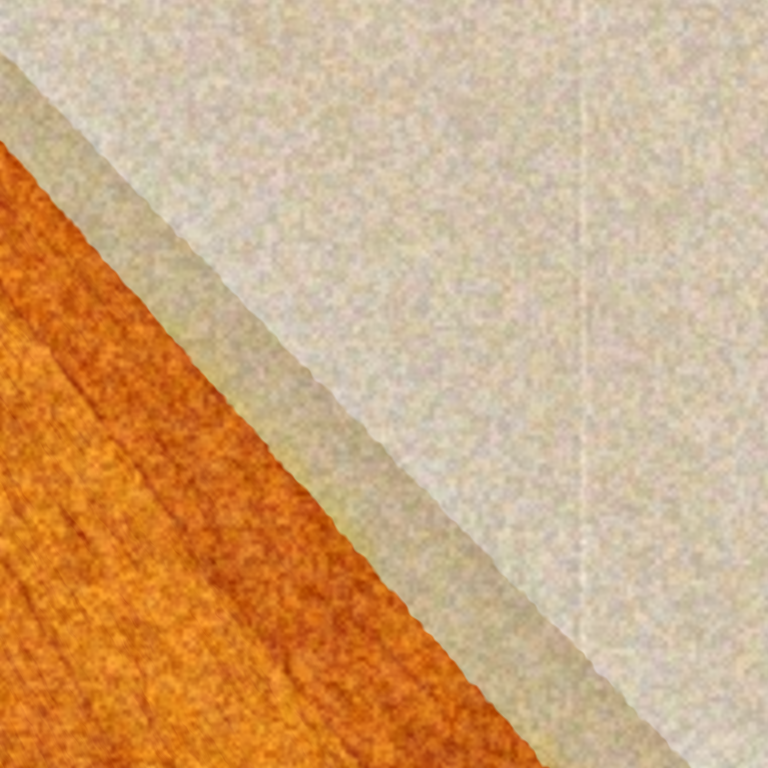
This background is drawn by a WebGL 2 fragment shader. Its source:

```glsl
#version 300 es
precision highp float;
// A pale plaster wall, a beige skirting strip and an orange plank floor.
// All slanted edges belong to one fan of lines: fanCoord() is constant along
// each of them. Value noise adds wood grain, stains and a mottled film grain.
uniform vec2 u_resolution;
out vec4 outColor;

// Positions of the slanted edges in fan coordinates
const float WALL_EDGE = 0.935;
const float FLOOR_EDGE = 0.818;
const float PLANK_SEAM = 0.629;
const float LOWER_SEAM = 0.280;
const float FAN_SLOPE = 1.927;
const float FAN_SPREAD = 0.95;
// Vertical ridges on the wall
const float RIDGE_START = 0.135;
const float RIDGE_SPACING = 0.625;
// Grain
const float GRAIN_SCALE = 112.0;
const float WALL_GRAIN = 0.17;
const float FLOOR_GRAIN = 0.38;
const vec3 TINT_GRAIN = vec3(0.050, 0.035, 0.085);
// Colours
const vec3 WALL = vec3(0.825, 0.765, 0.676);
const vec3 WALL_PALE = vec3(0.825, 0.790, 0.722);
const vec3 WALL_WARM = vec3(0.815, 0.735, 0.610);
const vec3 SKIRTING = vec3(0.770, 0.695, 0.565);
const vec3 SKIRTING_GLOW = vec3(0.785, 0.700, 0.390);
const vec3 WOOD_LIGHT = vec3(0.880, 0.520, 0.130);
const vec3 WOOD = vec3(0.825, 0.425, 0.100);
const vec3 WOOD_DARK = vec3(0.680, 0.275, 0.050);

float hash(vec2 p) {
  vec3 q = fract(vec3(p.xyx) * 0.1031);
  q += dot(q, q.yzx + 33.33);
  return fract((q.x + q.y) * q.z);
}

float noise(vec2 p) {
  vec2 i = floor(p), f = fract(p);
  f = f * f * (3.0 - 2.0 * f);
  return mix(mix(hash(i), hash(i + vec2(1, 0)), f.x),
             mix(hash(i + vec2(0, 1)), hash(i + vec2(1, 1)), f.x), f.y);
}

float fbm(vec2 p) {
  float sum = 0.0, weight = 0.5;
  for (int i = 0; i < 4; i++) {
    sum += weight * noise(p);
    p = mat2(1.6, 1.2, -1.2, 1.6) * p + 7.3;
    weight *= 0.5;
  }
  return sum / 0.9375;
}

float fanCoord(vec2 p) {
  return (p.y + FAN_SLOPE * p.x) / (1.0 + FAN_SPREAD * p.x);
}

// Soft line of the given half width at distance d
float line(float d, float width) { return exp(-d * d / (width * width)); }

vec3 wallColor(vec2 p, float fan) {
  float stain = fbm(p * vec2(5.0, 4.0) + 3.0);
  float smear = line(p.x + 0.72 * p.y - 1.07, 0.09);
  vec3 color = mix(WALL, WALL_WARM, smear * smoothstep(0.25, 0.75, stain) * 0.5);
  color = mix(color, WALL_PALE, 0.8 * exp(-max(fan - WALL_EDGE, 0.0) * 10.0));
  color += (stain - 0.5) * vec3(0.02, 0.02, 0.03);
  // Broken ridges with a faint shadow on the left; the left one is weaker
  float cell = (p.x - RIDGE_START) / RIDGE_SPACING + 0.5;
  float d = (fract(cell) - 0.5) * RIDGE_SPACING + 0.003 * (noise(p.yy * 45.0) - 0.5);
  float strength = mix(0.5, 1.0, step(1.0, cell)) * (0.3 + 0.9 * noise(p.yy * 28.0));
  return color + strength * (0.065 * line(d, 0.0045) - 0.035 * line(d + 0.009, 0.004));
}

vec3 skirtingColor(vec2 p, float fan) {
  float across = (fan - FLOOR_EDGE) / (WALL_EDGE - FLOOR_EDGE);
  float patches = smoothstep(0.45, 0.8, noise(vec2(p.x * 11.0, 4.0)));
  float glow = exp(-across * across * 16.0) * (0.12 + 0.6 * patches);
  vec3 color = mix(SKIRTING, SKIRTING_GLOW, glow);
  return color - 0.025 * smoothstep(0.5, 1.0, across) + 0.02 * (fbm(p * 9.0) - 0.5);
}

vec3 floorColor(vec2 p, float fan) {
  float along = p.x - p.y;
  float grain = fbm(vec2(fan * 48.0, along * 9.0));
  float patches = fbm(vec2(fan * 11.0, along * 5.0) + 11.0);
  float border = smoothstep(PLANK_SEAM - 0.008, PLANK_SEAM + 0.008, fan);
  float lowLeft = 1.0 - smoothstep(0.15, 0.36, fan);
  vec3 color = mix(WOOD_LIGHT, WOOD, max(border * 0.95, lowLeft * 0.5));
  float shade = smoothstep(0.48, 0.78, patches) * 0.45 + smoothstep(0.48, 0.8, grain) * 0.45;
  color = mix(color, WOOD_DARK, min(shade, 0.8));
  // Seams, a thin groove and the shaded joint at the skirting
  float wobble = 0.008 * (noise(vec2(along * 14.0, 2.0)) - 0.5);
  float groove = smoothstep(0.4, 0.75, noise(vec2(along * 9.0, 8.0)));
  float broken = 0.6 + 0.4 * noise(vec2(along * 30.0, 5.0));
  float seam = 0.85 * broken * line(fan - PLANK_SEAM + wobble, 0.007)
             + 0.75 * broken * line(fan - LOWER_SEAM + wobble * 2.0, 0.011)
             + 0.55 * groove * line(fan - 0.763 + wobble, 0.005)
             + 0.35 * line(fan - FLOOR_EDGE, 0.010);
  return mix(color, WOOD_DARK, min(seam, 0.95));
}

void main() {
  vec2 p = gl_FragCoord.xy / u_resolution;
  float fan = fanCoord(p) + 0.006 * (noise(p * 95.0) - 0.5);
  float soft = 0.0035 / (1.0 + FAN_SPREAD * p.x);
  float onFloor = 1.0 - smoothstep(-soft, soft, fan - FLOOR_EDGE);
  float onWall = smoothstep(-soft, soft, fan - WALL_EDGE);
  vec3 color = mix(skirtingColor(p, fan), wallColor(p, fan), onWall);
  color = mix(color, floorColor(p, fan), onFloor);
  // Mottled brightness grain with a slight colour tint
  vec2 g = p * GRAIN_SCALE, h = g * 0.5;
  float speckle = 0.6 * noise(g) + 0.4 * noise(g * 1.7 + 5.0) - 0.5;
  vec3 tint = vec3(noise(h + 20.0), noise(h + 50.0), noise(h + 80.0)) - 0.5;
  color += speckle * mix(vec3(WALL_GRAIN), FLOOR_GRAIN * vec3(0.7, 0.8, 0.45), onFloor);
  color += tint * TINT_GRAIN;
  outColor = vec4(clamp(color, 0.0, 1.0), 1.0);
}
```
